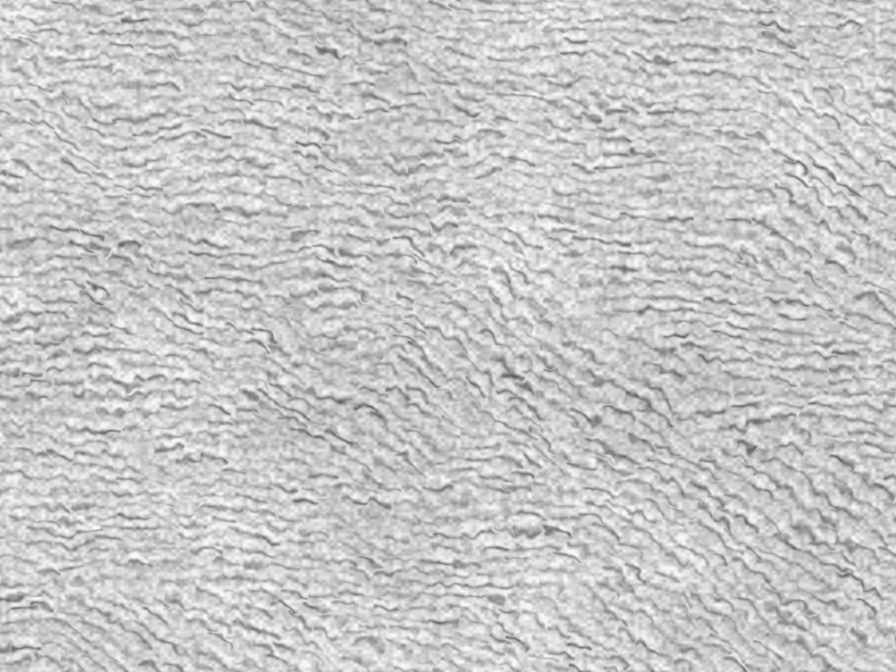
Write a Shadertoy shader that draws this texture.

```glsl
const float ROWS = 50.0;           // yarn rows per canvas height
const float STITCH = 2.0;          // stitch length, in rows
const float ROW_SHIFT = 1.4;       // sideways step from row to row, in rows
const float CREASE_WIDTH = 0.18;   // in rows
const float GLOW_WIDTH = 0.32;     // in rows
const float GLOW_RISE = 0.45;      // in rows
const float BASE_GRAY = 0.803;
const float CREASE_DEPTH = 0.31;
const float GLOW_HEIGHT = 0.09;
const float MOTTLE = 0.13;
const float GRAIN = 0.27;

float hash(vec2 p) {
    vec3 q = fract(vec3(p.xyx) * 0.1031);
    q += dot(q, q.yzx + 33.33);
    return fract((q.x + q.y) * q.z);
}

float noise(vec2 p) {
    vec2 cell = floor(p), f = fract(p);
    f = f * f * (3.0 - 2.0 * f);
    float low = mix(hash(cell), hash(cell + vec2(1, 0)), f.x);
    float high = mix(hash(cell + vec2(0, 1)), hash(cell + vec2(1, 1)), f.x);
    return mix(low, high, f.y);
}

vec2 noise2(vec2 p) {
    return vec2(noise(p), noise(p + 53.7)) - 0.5;
}

float fbm(vec2 p) {
    float sum = 0.0, weight = 0.5;
    for (int i = 0; i < 4; i++) {
        sum += weight * noise(p);
        p = mat2(1.6, 1.2, -1.2, 1.6) * p + 17.3;
        weight *= 0.5;
    }
    return sum / 0.9375;
}

float segment(vec2 p, vec2 a, vec2 b) {
    vec2 pa = p - a, ba = b - a;
    return length(pa - ba * clamp(dot(pa, ba) / dot(ba, ba), 0.0, 1.0));
}

// Distance to a stitch: a short tread, then a drop to the right
float stitch(vec2 q, float drop) {
    vec2 bend = vec2(0.0, -0.12 * drop);
    vec2 tail = vec2(mix(1.05, 0.75, drop), -0.85 * drop);
    return min(segment(q, vec2(-0.75, 0.08), bend), segment(q, bend, tail));
}

// Strongest crease (x) and highlight above it (y) near a point in row units
vec2 weave(vec2 q, float diagonal) {
    vec2 result = vec2(0.0);
    float row0 = floor(q.y);
    for (int j = -1; j <= 1; j++) {
        float row = row0 + float(j);
        float column0 = floor((q.x + ROW_SHIFT * row) / STITCH);
        for (int i = -1; i <= 1; i++) {
            vec2 id = vec2(column0 + float(i), row);
            vec2 jitter = vec2(hash(id + 3.1), hash(id + 71.7)) - 0.5;
            vec2 center = vec2(STITCH * (id.x + 0.5) - ROW_SHIFT * row, row + 0.5);
            vec2 local = q - center - jitter * vec2(0.8, 0.3);
            float drop = clamp(diagonal + 0.5 * (hash(id + 19.3) - 0.5), 0.08, 1.0);
            float strength = mix(0.25, 1.0, hash(id + 37.9));
            float d = stitch(local, drop) / CREASE_WIDTH;
            float g = stitch(local - vec2(0.1, GLOW_RISE), drop) / GLOW_WIDTH;
            result = max(result, strength * exp(-vec2(d * d, g * g)));
        }
    }
    return result;
}

void mainImage(out vec4 fragColor, in vec2 fragCoord) {
    vec2 p = fragCoord / iResolution.y + 3.0;

    // Patches where the weave runs diagonally rather than level
    float diagonal = smoothstep(0.36, 0.64, fbm(p * vec2(4.0, 5.0)));

    // Gently uneven rows with rough fibre edges
    vec2 q = p * ROWS;
    q += 1.6 * noise2(p * 7.0) + 0.7 * noise2(p * 22.0 + 11.0);
    q += 0.5 * noise2(p * 80.0 + 29.0);
    vec2 cloth = weave(q, diagonal);

    // Creases fade in and out over the cloth
    float wear = mix(0.5, 1.15, noise(p * vec2(20.0, 28.0) + 31.0));

    // Soft cloudiness and fibre grain
    float mottle = fbm(p * 5.0 + 40.0) - 0.5;
    float grain = 0.7 * noise(p * vec2(170.0, 200.0)) + 0.3 * noise(p * vec2(85.0, 110.0) + 7.0) - 0.5;

    float gray = BASE_GRAY - CREASE_DEPTH * wear * cloth.x
               + GLOW_HEIGHT * cloth.y * (1.0 - cloth.x)
               + MOTTLE * mottle + GRAIN * grain;
    fragColor = vec4(vec3(clamp(gray, 0.3, 0.97)), 1.0);
}
```
